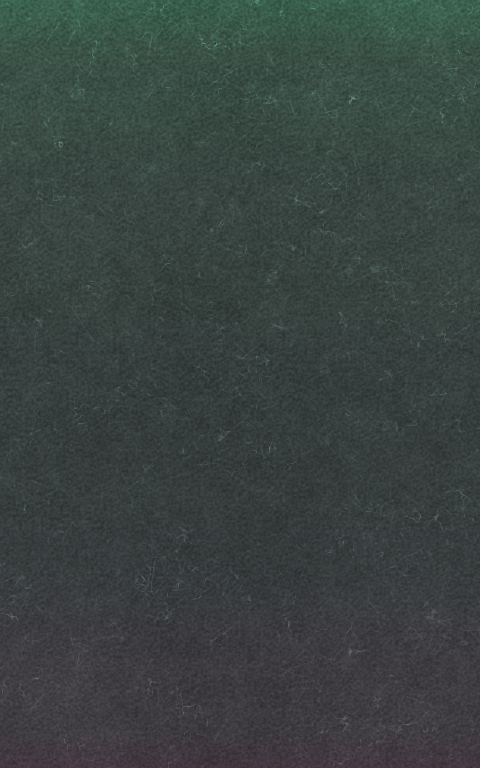
Give the GLSL for this texture, as a WebGL 2 fragment shader.

```glsl
#version 300 es
precision highp float;
// Worn, scratched slate leather fading from green at the top to plum at the foot.

uniform vec2 u_resolution;
out vec4 fragColor;

vec2 hash22(vec2 p) {
    vec3 q = fract(p.xyx * vec3(0.1031, 0.1030, 0.0973));
    q += dot(q, q.yzx + 33.33);
    return fract((q.xx + q.yz) * q.zy);
}

float cornerValue(vec2 cell, vec2 local, vec2 corner) {
    float angle = 6.2832 * hash22(cell + corner).x;
    return dot(vec2(cos(angle), sin(angle)), local - corner);
}

float gradientNoise(vec2 p) {
    vec2 cell = floor(p), f = fract(p);
    vec2 u = f * f * f * (f * (f * 6.0 - 15.0) + 10.0);
    float low = mix(cornerValue(cell, f, vec2(0, 0)), cornerValue(cell, f, vec2(1, 0)), u.x);
    float high = mix(cornerValue(cell, f, vec2(0, 1)), cornerValue(cell, f, vec2(1, 1)), u.x);
    return mix(low, high, u.y);
}

float fbm(vec2 p, int octaves) {
    float sum = 0.0, gain = 0.6;
    for (int i = 0; i < octaves; i++) {
        sum += gain * gradientNoise(p);
        p = mat2(1.6, 1.2, -1.2, 1.6) * p + 17.3;
        gain *= 0.55;
    }
    return sum;
}

vec2 rotate(vec2 p, float angle) {
    float c = cos(angle), s = sin(angle);
    return vec2(c * p.x + s * p.y, c * p.y - s * p.x);
}

float segment(vec2 p, vec2 a, vec2 b, float width, float pixel) {
    vec2 pa = p - a, ba = b - a;
    float d = length(pa - ba * clamp(dot(pa, ba) / dot(ba, ba), 0.0, 1.0));
    return 1.0 - smoothstep(width * 0.3, width + pixel * 0.7, d);
}

// One random stroke per grid cell, tilted around a main angle
float scratches(vec2 p, float cells, float angle, float spread, float pixel) {
    vec2 home = floor(p * cells);
    float light = 0.0;
    for (int i = 0; i < 9; i++) {
        vec2 cell = home + vec2(i % 3 - 1, i / 3 - 1);
        vec2 place = hash22(cell + cells), form = hash22(cell + cells * 2.7 + 51.0);
        float tilt = angle + (form.x - 0.5) * spread;
        vec2 reach = vec2(cos(tilt), sin(tilt)) * mix(0.12, 0.6, form.y) / cells;
        vec2 mid = (cell + place) / cells;
        float strength = pow(fract(place.x * 7.0 + form.y * 5.0), 1.5);
        light = max(light, strength * segment(p, mid - reach, mid + reach, 0.0005, pixel));
    }
    return light;
}

// Thin wandering cracks along the zero line of noise
float cracks(vec2 p, float scale, float pixel) {
    float d = abs(fbm(p * scale, 3)) / scale;
    return 1.0 - smoothstep(0.0001, 0.0005 + pixel * 0.4, d);
}

// Plum, grey, slate and green bands blended upward
vec3 verticalTint(float y) {
    vec3 c = mix(vec3(0.275, 0.218, 0.258), vec3(0.252, 0.240, 0.260), smoothstep(-0.01, 0.05, y));
    c = mix(c, vec3(0.216, 0.242, 0.243), smoothstep(0.08, 0.34, y));
    c = mix(c, vec3(0.214, 0.250, 0.243), smoothstep(0.30, 0.50, y));
    c = mix(c, vec3(0.226, 0.276, 0.258), smoothstep(0.48, 0.74, y));
    c = mix(c, vec3(0.232, 0.318, 0.278), smoothstep(0.72, 0.93, y));
    return mix(c, vec3(0.235, 0.390, 0.312), smoothstep(0.91, 1.01, y));
}

void main() {
    vec2 p = gl_FragCoord.xy / u_resolution.y;
    float pixel = 1.0 / u_resolution.y;
    float centre = 0.5 * u_resolution.x / u_resolution.y;

    // Mottled stains, a worn spot and a darker central column
    vec2 toSpot = p - vec2(0.355, 0.59);
    float spot = exp(-dot(toSpot, toSpot) * 900.0);
    float offAxis = (p.x - centre) / 0.14;
    float shade = 0.99 + 0.08 * spot - 0.04 * exp(-offAxis * offAxis);
    shade += 0.10 * fbm(p * 8.0 + 3.7, 3) + 0.13 * fbm(p * 34.0 + 8.1, 3);

    // Fine leather grain with fibres in changing directions
    float sway = 0.55 + 1.2 * gradientNoise(p * 5.0 + 13.0);
    vec2 warped = p + 0.010 * vec2(fbm(p * 22.0, 2), fbm(p * 22.0 + 31.0, 2));
    shade += 0.12 * gradientNoise(rotate(warped, 0.5) * vec2(75.0, 290.0));
    shade += 0.08 * gradientNoise(rotate(warped, -0.4) * vec2(95.0, 270.0) + 60.0);
    shade += 0.22 * gradientNoise(p * 245.0 + 9.0);
    shade += 0.10 * gradientNoise(p * 390.0 + 27.0);

    // Marks gather in worn areas and break into flecks
    float wear = smoothstep(-0.25, 0.30, fbm(p * 11.0 + 21.0, 3) + 0.3 * spot);
    float broken = smoothstep(-0.06, 0.28, gradientNoise(p * 44.0 + 5.0));
    float fleck = 0.35 + 0.65 * smoothstep(-0.15, 0.25, gradientNoise(p * 130.0 + 71.0));
    vec2 bent = p + 0.003 * vec2(fbm(p * 40.0, 2), fbm(p * 40.0 + 40.0, 2));
    float marks = 0.42 * scratches(bent, 22.0, sway, 2.4, pixel);
    marks += 0.50 * scratches(bent, 43.0, sway, 2.8, pixel);
    marks += 0.42 * scratches(bent + 0.37, 68.0, 0.6, 3.1, pixel);
    marks += 0.75 * broken * cracks(p + 2.3, 17.0, pixel);
    marks += 0.60 * broken * cracks(p + 7.1, 34.0, pixel);
    marks *= fleck * (0.15 + 0.85 * wear);
    marks += 0.16 * fleck * scratches(bent, 9.0, 0.5, 3.1, pixel);

    // Longer scratches across the middle
    marks += 0.35 * fleck * segment(bent, vec2(0.094, 0.600), vec2(0.122, 0.555), 0.0006, pixel);
    marks += 0.25 * fleck * segment(bent, vec2(0.525, 0.600), vec2(0.538, 0.550), 0.0005, pixel);
    marks += 0.25 * fleck * segment(bent, vec2(0.374, 0.435), vec2(0.390, 0.383), 0.0005, pixel);

    vec3 tint = verticalTint(p.y);
    vec3 colour = tint * shade + min(marks, 1.0) * (tint * 0.65 + vec3(0.01, 0.045, 0.035));
    fragColor = vec4(clamp(colour, 0.0, 1.0), 1.0);
}
```
